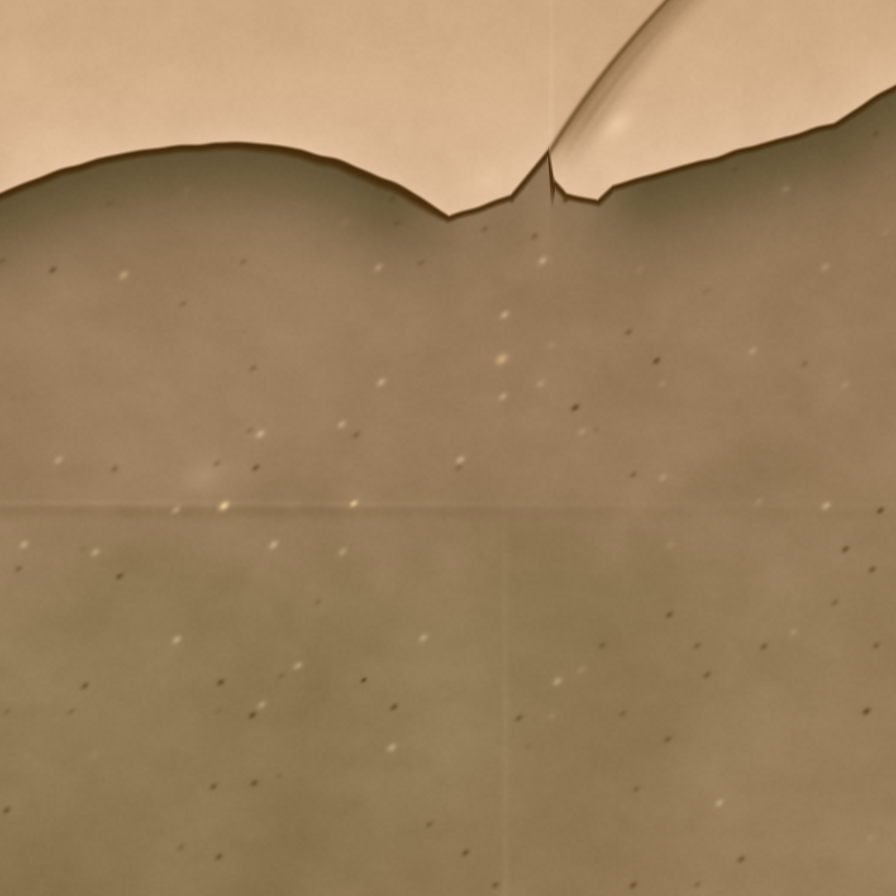
Write a three.js fragment shader that draws this texture.

```glsl
varying vec2 vUv;

float hash(vec2 p) {
  vec3 q = fract(p.xyx * vec3(0.1031, 0.103, 0.0973));
  q += dot(q, q.yzx + 33.33);
  return fract((q.x + q.y) * q.z);
}

float noise(vec2 p) {
  vec2 i = floor(p), f = fract(p);
  f = f * f * (3.0 - 2.0 * f);
  return mix(mix(hash(i), hash(i + vec2(1, 0)), f.x),
             mix(hash(i + vec2(0, 1)), hash(i + vec2(1, 1)), f.x), f.y);
}

float fbm(vec2 p) {
  float sum = 0.0, amp = 0.5;
  for (int i = 0; i < 5; i++) {
    sum += amp * noise(p);
    p = mat2(1.6, 1.2, -1.2, 1.6) * p + 7.3;
    amp *= 0.5;
  }
  return sum;
}

float ramp(float a, float b, float x) {
  return clamp((x - a) / (b - a), 0.0, 1.0);
}

// Height of the torn lower edge of the flap
float flapEdge(float x) {
  float u = x - 0.247;
  float arch = 0.84 - 0.93 * pow(max(-u, 0.0), 2.0) - 1.67 * pow(max(u, 0.0), 2.2);
  float torn = 0.758 + 0.023 * ramp(0.501, 0.57, x) + 0.05 * ramp(0.57, 0.612, x)
    - 0.033 * ramp(0.612, 0.618, x) - 0.015 * ramp(0.618, 0.632, x)
    - 0.007 * ramp(0.632, 0.667, x) + 0.016 * ramp(0.667, 0.684, x)
    + 0.071 * ramp(0.684, 0.931, x) + 0.043 * ramp(0.931, 1.0, x);
  return (x < 0.501 ? arch : torn) + 0.003 * (noise(vec2(x * 45.0, 2.0)) - 0.5);
}

float spot(vec2 p, vec2 center, float radius) {
  vec2 d = (p - center) / radius;
  d.x -= 0.4 * d.y;
  return exp(-dot(d, d));
}

// Sparse specks, one possible in each cell
float specks(vec2 p, float cells, float density) {
  vec2 id = floor(p * cells), f = fract(p * cells);
  vec2 center = 0.25 + 0.5 * vec2(hash(id + 11.0), hash(id + 37.0));
  return step(hash(id + 71.0), density) * spot(f, center, 0.1) * hash(id + 5.0);
}

vec3 backing(vec2 p, float depth) {
  float mottle = fbm(p * 6.0) - 0.48;
  vec3 col = mix(vec3(0.555, 0.465, 0.325), vec3(0.6, 0.487, 0.36),
                 smoothstep(0.3, 0.52, p.y + 0.25 * mottle));
  col = mix(col, vec3(0.6, 0.495, 0.36), 0.7 * smoothstep(0.5, 1.1, p.x + 0.3 - p.y));
  col += 0.085 * mottle + 0.03 * (fbm(p * vec2(28.0, 40.0)) - 0.48);

  // Pressed creases
  float across = p.y - 0.436 + 0.003 * p.x;
  float fade = 1.0 - 0.75 * smoothstep(0.25, 0.85, p.x);
  col += fade * (0.025 * exp(-pow((across - 0.003) / 0.004, 2.0))
               - 0.03 * exp(-pow((across + 0.006) / 0.008, 2.0)));
  col += 0.018 * exp(-pow((p.x - 0.564) / 0.004, 2.0)) * smoothstep(0.46, 0.36, p.y);

  // Flecks
  col += 0.16 * specks(p, 22.0, 0.12) - 0.16 * specks(p + 3.7, 26.0, 0.12);
  col += vec3(0.3, 0.28, 0.2) * (spot(p, vec2(0.25, 0.435), 0.005)
    + 0.8 * spot(p, vec2(0.395, 0.438), 0.004) + 0.6 * spot(p, vec2(0.56, 0.599), 0.006)
    + 0.5 * spot(p, vec2(0.138, 0.693), 0.005));
  col += 0.05 * spot(p, vec2(0.225, 0.467), 0.022);
  col -= 0.18 * (spot(p, vec2(0.642, 0.545), 0.004) + spot(p, vec2(0.406, 0.241), 0.003)
    + spot(p, vec2(0.967, 0.206), 0.004));

  // Shadow cast by the flap
  float reach = 1.0 - 0.75 * smoothstep(0.42, 0.52, p.x) * smoothstep(0.73, 0.64, p.x);
  float shade = 0.75 * exp(-pow(depth / 0.085, 2.0)) + 0.2 * exp(-depth / 0.025);
  return mix(col, vec3(0.355, 0.305, 0.185), clamp(shade * reach, 0.0, 1.0));
}

vec3 flap(vec2 p, float rise) {
  float t = (p.y - 0.831) / 0.169;
  float s = p.x - (0.614 + 0.131 * t - 0.03 * t * (1.0 - t));
  float right = smoothstep(-0.002, 0.003, s);
  vec3 col = mix(vec3(0.845, 0.705, 0.565), vec3(0.805, 0.665, 0.515), smoothstep(0.8, 1.0, p.y));
  col += 0.035 * (fbm(p * vec2(9.0, 12.0)) - 0.48) + 0.025 * (fbm(p * 45.0) - 0.48);
  col += vec3(0.045, 0.05, 0.055) * exp(-rise / mix(0.02, 0.04, right));

  // Soft wrinkles fanning from the corners
  col += 0.03 * spot(p, vec2(0.04, 0.835), 0.035) + 0.03 * spot(p, vec2(0.545, 0.8), 0.025);
  col += 0.07 * spot(p, vec2(0.69, 0.862), 0.013);

  // Rolled fold beside the notch
  float roll = right * smoothstep(0.055, 0.008, s) * smoothstep(-0.25, 0.25, t);
  float streak = noise(vec2(s * 150.0, t * 3.0));
  col = mix(col, vec3(0.58, 0.45, 0.31), roll * (0.6 + 0.3 * streak));
  float line = exp(-pow(s / 0.004, 2.0)) * smoothstep(-0.15, 0.05, t);
  return mix(col, vec3(0.4, 0.27, 0.13), 0.75 * line);
}

void main() {
  vec2 p = vUv;
  float edge = flapEdge(p.x);
  float slope = (flapEdge(p.x + 0.002) - flapEdge(p.x - 0.002)) / 0.004;
  float d = (p.y - edge) / sqrt(1.0 + slope * slope);

  vec3 col = backing(p, max(edge - p.y, 0.0));
  float arch = smoothstep(0.51, 0.46, p.x);
  float lip = mix(0.006, 0.008 + 0.004 * smoothstep(0.2, 0.4, p.x), arch);
  float dark = smoothstep(-lip - 0.003, -lip * 0.35, d);
  col = mix(col, vec3(0.27, 0.16, 0.03), 0.9 * dark);
  col = mix(col, flap(p, max(d, 0.0)), smoothstep(-0.002, 0.003, d));

  col += 0.012 * (noise(p * 260.0) - 0.5);
  gl_FragColor = vec4(col, 1.0);
}
```
